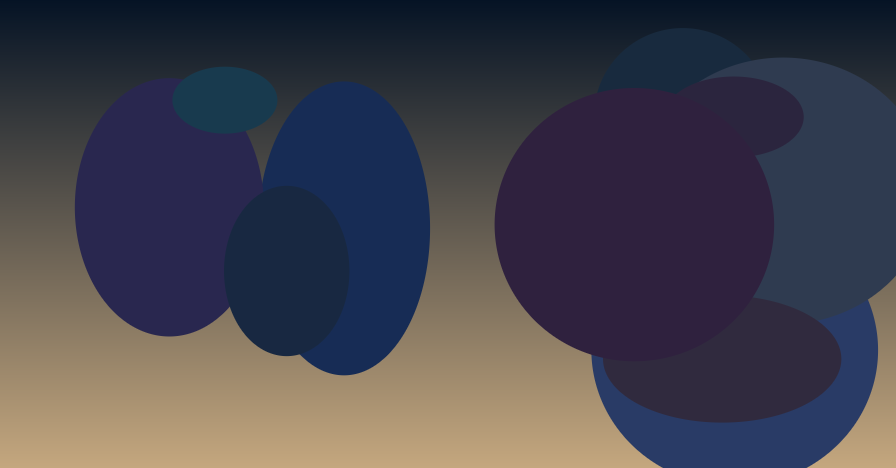
This background is drawn by a Shadertoy shader. Its source:

```glsl
// Flat, dark ellipses overlapping in two clusters before a dusk gradient.
// Each ellipse is an implicit distance, smoothed over one pixel and
// painted back to front; positions and radii are fractions of the canvas.

const vec3 NIGHT = vec3(0.020, 0.075, 0.145);
const vec3 SAND  = vec3(0.770, 0.655, 0.495);

const vec3 INDIGO     = vec3(0.161, 0.153, 0.310);
const vec3 NAVY       = vec3(0.090, 0.173, 0.333);
const vec3 INK        = vec3(0.094, 0.157, 0.255);
const vec3 TEAL       = vec3(0.094, 0.227, 0.306);
const vec3 DEEP_TEAL  = vec3(0.094, 0.165, 0.243);
const vec3 SLATE      = vec3(0.184, 0.231, 0.314);
const vec3 ROYAL      = vec3(0.160, 0.231, 0.400);
const vec3 PLUM       = vec3(0.184, 0.129, 0.243);
const vec3 DUSK_PLUM  = vec3(0.169, 0.145, 0.243);
const vec3 BROWN_PLUM = vec3(0.188, 0.165, 0.243);

// First-order signed distance to an ellipse, measured in pixels
float ellipseDistance(vec2 offset, vec2 radius, vec2 resolution) {
    float level = max(length(offset / radius), 1e-4);
    vec2 slope = offset / (radius * radius * resolution * level);
    return (level - 1.0) / max(length(slope), 1e-5);
}

// Lay one opaque ellipse over the colour beneath it
vec3 paintEllipse(vec3 base, vec2 uv, vec2 center, vec2 radius,
                  vec3 tint, vec2 resolution) {
    float dist = ellipseDistance(uv - center, radius, resolution);
    return mix(base, tint, clamp(0.5 - dist, 0.0, 1.0));
}

// Overlapping ovals on the left
vec3 leftCluster(vec3 base, vec2 uv, vec2 res) {
    base = paintEllipse(base, uv, vec2(0.384, 0.512), vec2(0.096, 0.314), NAVY, res);
    base = paintEllipse(base, uv, vec2(0.189, 0.557), vec2(0.1055, 0.276), INDIGO, res);
    base = paintEllipse(base, uv, vec2(0.320, 0.421), vec2(0.070, 0.182), INK, res);
    return paintEllipse(base, uv, vec2(0.251, 0.786), vec2(0.0586, 0.0715), TEAL, res);
}

// Larger discs on the right, cropped by the canvas
vec3 rightCluster(vec3 base, vec2 uv, vec2 res) {
    base = paintEllipse(base, uv, vec2(0.762, 0.752), vec2(0.099, 0.188), DEEP_TEAL, res);
    base = paintEllipse(base, uv, vec2(0.820, 0.252), vec2(0.160, 0.291), ROYAL, res);
    base = paintEllipse(base, uv, vec2(0.874, 0.592), vec2(0.163, 0.285), SLATE, res);
    base = paintEllipse(base, uv, vec2(0.819, 0.750), vec2(0.078, 0.0865), DUSK_PLUM, res);
    base = paintEllipse(base, uv, vec2(0.806, 0.233), vec2(0.133, 0.136), BROWN_PLUM, res);
    return paintEllipse(base, uv, vec2(0.708, 0.520), vec2(0.156, 0.292), PLUM, res);
}

void mainImage(out vec4 fragColor, in vec2 fragCoord) {
    vec2 res = iResolution.xy;
    vec2 uv = fragCoord / res;

    // Backdrop, then both clusters
    vec3 color = mix(SAND, NIGHT, uv.y);
    color = leftCluster(color, uv, res);
    color = rightCluster(color, uv, res);

    fragColor = vec4(color, 1.0);
}
```
